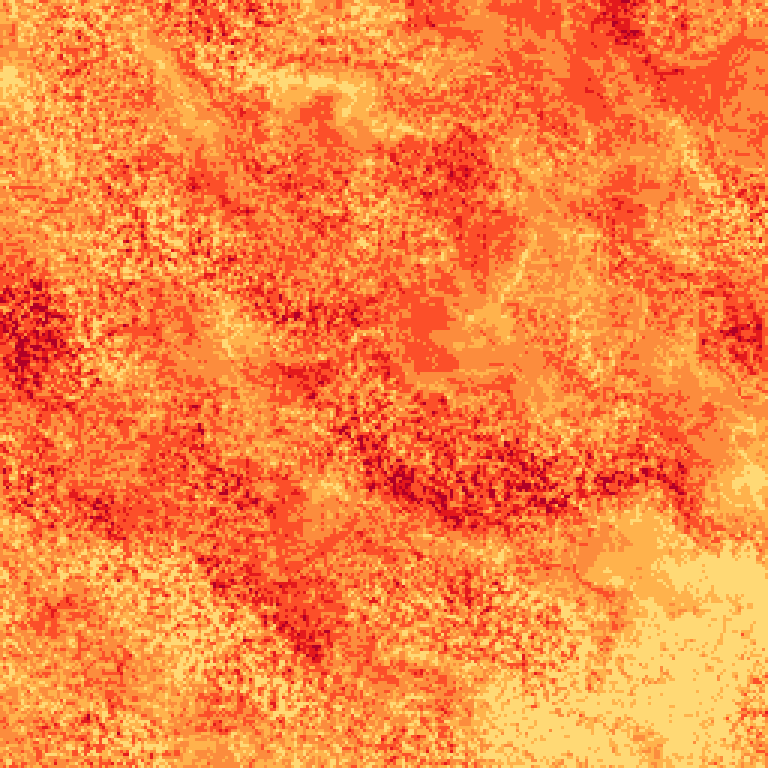
Write a WebGL 1 fragment shader that draws this texture map.

```glsl
precision highp float;

// A heat-coloured terrain map: a scalar field on a square grid, cut into six colour classes.
// The field sums broad bands, streaks of warped gradient noise running down to the right,
// thin veins, and a grain whose strength varies from place to place.

uniform vec2 u_resolution;

const float GRID = 256.0;                     // cells across the canvas
const vec2 FLOW = vec2(0.77, -0.638);         // direction of the streaks

const vec3 CREAM   = vec3(1.00, 0.85, 0.46);
const vec3 AMBER   = vec3(1.00, 0.70, 0.30);
const vec3 ORANGE  = vec3(0.99, 0.55, 0.24);
const vec3 RED     = vec3(0.99, 0.31, 0.16);
const vec3 CRIMSON = vec3(0.89, 0.10, 0.11);
const vec3 MAROON  = vec3(0.70, 0.00, 0.15);

float hash(vec2 p) {
  vec3 h = fract(p.xyx * 0.1031);
  h += dot(h, h.yzx + 33.33);
  return fract((h.x + h.y) * h.z);
}

float cornerSlope(vec2 corner, vec2 offset) {
  float angle = 6.28318 * hash(corner);
  return dot(vec2(cos(angle), sin(angle)), offset);
}

// Gradient noise scaled to a standard deviation of about one
float noise(vec2 p) {
  vec2 i = floor(p), f = fract(p), e = vec2(1.0, 0.0);
  vec2 w = f * f * f * (f * (f * 6.0 - 15.0) + 10.0);
  float low = mix(cornerSlope(i, f), cornerSlope(i + e.xy, f - e.xy), w.x);
  float high = mix(cornerSlope(i + e.yx, f - e.yx), cornerSlope(i + e.xx, f - e.xx), w.x);
  return 4.63 * mix(low, high, w.y);
}

// Octave sum, kept at unit deviation
float fbm(vec2 p, float gain) {
  float sum = 0.0, power = 0.0, amp = 1.0;
  for (int i = 0; i < 5; i++) {
    sum += amp * noise(p);
    power += amp * amp;
    p = p * 1.97 + vec2(17.3, 9.1);
    amp *= gain;
  }
  return sum / sqrt(power);
}

// Soft stroke from a to b
float band(vec2 p, vec2 a, vec2 b, float width) {
  vec2 ab = b - a;
  float t = clamp(dot(p - a, ab) / dot(ab, ab), 0.0, 1.0);
  vec2 d = (p - a - ab * t) / width;
  return exp(-dot(d, d));
}

// Thin line along the zero crossings of a noise value
float vein(float n, float width) {
  return exp(-n * n / (width * width));
}

// Broad layout: positive is dark, negative is light
float relief(vec2 p) {
  float v = -1.6 * band(p, vec2(0.72, 0.06), vec2(0.98, 0.15), 0.14);  // pale basin
  v -= 0.70 * band(p, vec2(0.00, 0.90), vec2(0.20, 0.78), 0.12);       // pale slope
  v -= 0.35 * band(p, vec2(0.00, 0.20), vec2(0.35, 0.10), 0.12);
  v -= 1.90 * band(p, vec2(0.36, 0.92), vec2(0.57, 0.82), 0.018);      // pale valleys
  v -= 1.30 * band(p, vec2(0.82, 0.32), vec2(1.00, 0.18), 0.035);
  v += 1.15 * band(p, vec2(0.00, 0.62), vec2(0.40, 0.18), 0.045);      // dark ridges
  v += 1.25 * band(p, vec2(0.37, 0.53), vec2(0.56, 0.32), 0.035);
  v += 1.35 * band(p, vec2(0.50, 0.37), vec2(0.80, 0.37), 0.035);
  v += 0.75 * band(p, vec2(0.22, 0.82), vec2(0.50, 0.66), 0.09);       // red plateaus
  v += 0.90 * band(p, vec2(0.60, 0.90), vec2(0.95, 0.95), 0.08);
  return v;
}

// Fine speckle: single cells plus small clumps
float grain(vec2 cell) {
  float single = 3.46 * (hash(cell + 71.0) - 0.5);
  return 0.65 * single + 0.76 * noise(cell * 0.37);
}

float field(vec2 cell) {
  vec2 p = (cell + 0.5) / GRID;
  vec2 warp = vec2(fbm(p * 7.0 + 3.0, 0.6), fbm(p * 7.0 + 41.0, 0.6));
  vec2 q = p + 0.016 * warp;
  vec2 along = vec2(dot(q, FLOW), dot(q, vec2(-FLOW.y, FLOW.x)));

  float v = relief(q);
  v += 0.52 * fbm(along * vec2(4.0, 9.0) + 5.0, 0.75);
  v -= 0.90 * vein(noise(along * vec2(4.0, 10.0) + 23.0), 0.11);
  v += 0.80 * vein(noise(along * vec2(5.0, 9.0) + 57.0), 0.12);

  // The grain is calmer toward the upper right
  float calm = smoothstep(0.4, 1.6, p.x + p.y);
  float rough = 0.72 - 0.32 * calm + 0.22 * noise(along * vec2(5.0, 8.0) + 83.0);
  return v + clamp(rough, 0.12, 1.0) * grain(cell);
}

vec3 classColour(float v) {
  vec3 c = mix(CREAM, AMBER, step(-1.34, v));
  c = mix(c, ORANGE, step(-0.52, v));
  c = mix(c, RED, step(0.385, v));
  c = mix(c, CRIMSON, step(1.555, v));
  return mix(c, MAROON, step(2.33, v));
}

void main() {
  // Four samples per pixel smooth the cell edges at any size
  vec3 colour = vec3(0.0);
  for (int i = 0; i < 4; i++) {
    float k = float(i);
    vec2 offset = vec2(mod(k, 2.0), floor(k / 2.0)) * 0.5 - 0.25;
    vec2 p = (gl_FragCoord.xy + offset) / u_resolution;
    colour += classColour(field(floor(p * GRID)));
  }
  gl_FragColor = vec4(colour * 0.25, 1.0);
}
```
